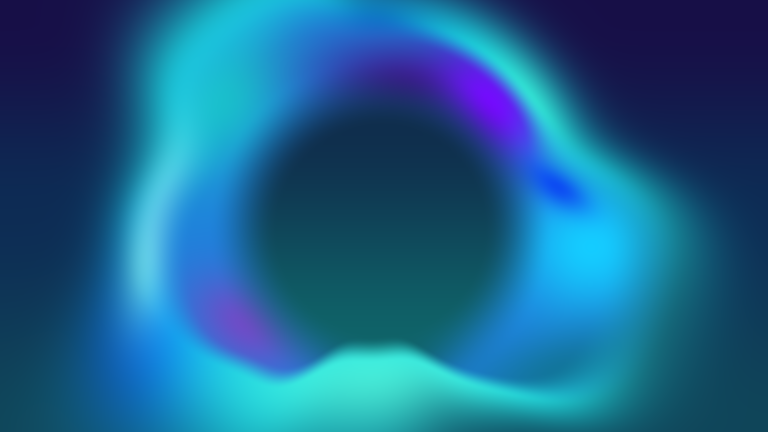
Reproduce this background procedurally as a WebGL 1 fragment shader.

```glsl
precision highp float;
// Soft wavy ring of cyan, blue and violet light around a dark teal core.

uniform vec2 u_resolution;

const float PI = 3.14159265;

// Flat-topped bump on the circle of angles; centre and width in degrees.
float bump(float angle, float centre, float width) {
  float d = mod(angle - radians(centre) + PI, 2.0 * PI) - PI;
  float t = d / radians(width);
  return exp(-t * t * t * t);
}

// Blends a tint into a colour through a tilted elliptical falloff.
vec3 tint(vec3 base, vec3 colour, vec2 p, vec2 centre, vec2 radii, float tilt) {
  float c = cos(tilt), s = sin(tilt);
  vec2 q = mat2(c, -s, s, c) * (p - centre) / radii;
  return mix(base, colour, exp(-dot(q, q)));
}

// Radius of the bright crest at each angle.
float crestRadius(float a) {
  return 0.44 + 0.06 * bump(a, 198.0, 28.0) - 0.13 * bump(a, 272.0, 25.0)
       + 0.21 * bump(a, 340.0, 30.0) + 0.08 * bump(a, 126.0, 26.0);
}

// Half width of the blend across the crest.
float crestSoftness(float a) {
  return 0.03 + 0.07 * bump(a, 150.0, 52.0) + 0.07 * bump(a, 350.0, 32.0);
}

// Reach of the glow outside the crest.
float glowReach(float a) {
  return 0.10 + 0.20 * bump(a, 245.0, 45.0) + 0.06 * bump(a, 130.0, 35.0)
       + 0.04 * bump(a, 345.0, 30.0);
}

vec3 backdrop(vec2 p) {
  vec3 low = vec3(0.06, 0.27, 0.35);
  vec3 middle = vec3(0.05, 0.17, 0.33);
  vec3 high = vec3(0.09, 0.06, 0.28);
  vec3 lower = mix(low, middle, smoothstep(-0.5, 0.05, p.y));
  return mix(lower, high, smoothstep(0.0, 0.45, p.y));
}

// Colours of the glow from the crest outwards.
vec3 outerLight(vec2 p) {
  vec3 c = vec3(0.10, 0.84, 0.88);
  c = tint(c, vec3(0.09, 0.48, 0.53), p, vec2(0.64, -0.26), vec2(0.20, 0.34), 0.0);
  c = tint(c, vec3(0.04, 0.46, 0.98), p, vec2(-0.62, -0.33), vec2(0.20, 0.30), 0.0);
  c = tint(c, vec3(0.28, 0.95, 0.87), p, vec2(-0.01, -0.39), vec2(0.30, 0.13), 0.0);
  c = tint(c, vec3(0.04, 0.42, 0.76), p, vec2(-0.02, 0.42), vec2(0.14, 0.10), -0.1);
  c = tint(c, vec3(0.20, 0.93, 0.86), p, vec2(0.34, 0.27), vec2(0.08, 0.15), 0.5);
  return tint(c, vec3(0.58, 1.00, 0.95), p, vec2(-0.51, -0.02), vec2(0.07, 0.20), -0.3);
}

// Colours between the dark core and the crest.
vec3 innerLight(vec2 p) {
  vec3 c = vec3(0.12, 0.50, 0.86);
  c = tint(c, vec3(0.08, 0.80, 1.00), p, vec2(0.48, -0.07), vec2(0.17, 0.16), 0.0);
  c = tint(c, vec3(0.07, 0.46, 0.61), p, vec2(0.41, -0.36), vec2(0.22, 0.09), 0.3);
  c = tint(c, vec3(0.06, 0.38, 0.42), p, vec2(0.01, -0.31), vec2(0.13, 0.08), 0.0);
  c = tint(c, vec3(0.43, 0.30, 0.78), p, vec2(-0.32, -0.25), vec2(0.14, 0.09), -0.6);
  c = tint(c, vec3(0.10, 0.75, 0.80), p, vec2(-0.37, 0.27), vec2(0.13, 0.20), -0.6);
  c = tint(c, vec3(0.24, 0.12, 0.58), p, vec2(0.06, 0.31), vec2(0.22, 0.10), -0.1);
  c = tint(c, vec3(0.46, 0.04, 1.00), p, vec2(0.245, 0.255), vec2(0.09, 0.14), 0.55);
  return tint(c, vec3(0.05, 0.30, 0.95), p, vec2(0.40, 0.07), vec2(0.08, 0.04), -0.6);
}

void main() {
  vec2 p = (gl_FragCoord.xy - 0.5 * u_resolution) / u_resolution.y;

  // Polar position around the core.
  vec2 q = p - vec2(-0.032, 0.0);
  float r = length(q);
  float a = atan(q.y, q.x + 1e-5);
  float fromCrest = r - crestRadius(a);

  // Glow fading into the backdrop.
  float reach = max(fromCrest, 0.0) / glowReach(a);
  vec3 outside = mix(backdrop(p), outerLight(p), exp(-reach * reach));

  // Dark core opening into the coloured inner band.
  vec3 core = mix(vec3(0.06, 0.39, 0.41), vec3(0.06, 0.18, 0.30),
                  smoothstep(-0.32, 0.22, p.y));
  float coreEdge = 0.32 + 0.04 * cos(a + 0.9);
  float band = smoothstep(coreEdge - 0.085, coreEdge + 0.08, r);
  vec3 inside = mix(core, innerLight(p), band);

  // Join both sides along the crest.
  float soft = crestSoftness(a);
  vec3 colour = mix(inside, outside, smoothstep(-soft, soft, fromCrest));
  gl_FragColor = vec4(colour, 1.0);
}
```
